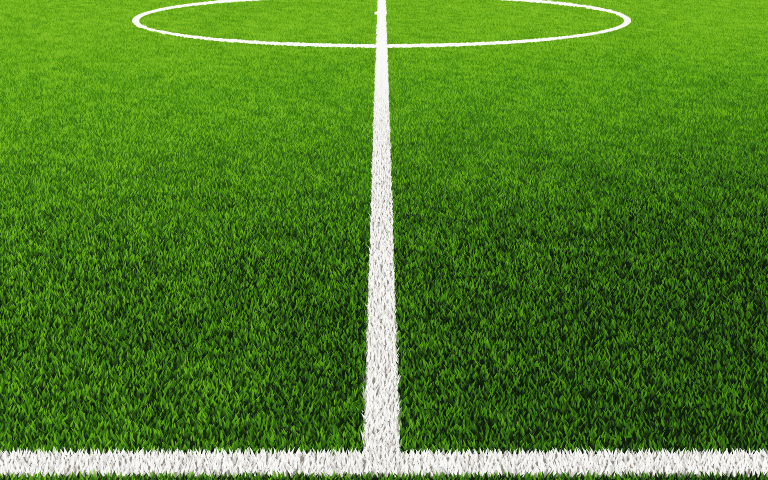
This texture is drawn by a WebGL 1 fragment shader. Its source:

```glsl
precision highp float;
// Sunlit turf in perspective with a centre line, touchline and distant circle.
uniform vec2 u_resolution;

const float LINE_X = 0.795;                      // centre line position
const vec2 LINE_WIDTH = vec2(0.0082, 0.0335);    // half width at top, growth downward
const vec2 TOUCHLINE = vec2(0.005, 0.054);       // lower and upper edge of blade roots
const vec2 CIRCLE_CENTRE = vec2(0.795, 0.957);
const vec2 CIRCLE_OUTER = vec2(0.520, 0.0562);
const vec2 CIRCLE_INNER = vec2(0.505, 0.0487);
const float SCALE_FAR = 0.010;                   // turf scale at the top
const float SCALE_GROWTH = 0.025;                // added turf scale at the bottom
const float ROW_STEP = 0.09;
const float BLADE_SPACING = 0.27;
const float BLADE_LENGTH = 0.45;
const float BLADE_HALF_WIDTH = 0.075;
const float LIGHT_FAR = 1.04;
const float LIGHT_NEAR = 0.37;
const float LIGHT_TILT = 0.15;                   // extra light toward the left
const vec3 SHADOW = vec3(0.06, 0.11, 0.045);
const vec3 DARK = vec3(0.17, 0.33, 0.08);
const vec3 MID = vec3(0.25, 0.50, 0.08);
const vec3 BRIGHT = vec3(0.44, 0.70, 0.10);
const vec3 GLINT = vec3(0.60, 0.81, 0.22);
const vec3 PAINT_SHADE = vec3(0.57, 0.55, 0.51);
const vec3 PAINT = vec3(0.98, 0.98, 0.97);

float hash(vec2 p) {
  vec3 q = fract(vec3(p.xyx) * 0.1031);
  q += dot(q, q.yzx + 33.33);
  return fract((q.x + q.y) * q.z);
}

float noise(vec2 p) {
  vec2 i = floor(p), f = fract(p);
  f = f * f * (3.0 - 2.0 * f);
  return mix(mix(hash(i), hash(i + vec2(1.0, 0.0)), f.x),
             mix(hash(i + vec2(0.0, 1.0)), hash(i + 1.0), f.x), f.y);
}

float fill(float dist, float px) {
  return clamp(0.5 - dist / px, 0.0, 1.0);
}

float ellipse(vec2 p, vec2 r) {
  float k = length(p / r);
  return k * (k - 1.0) / max(length(p / (r * r)), 0.001);
}

// Straight painted lines, evaluated at ground points.
float straightLines(vec2 p, float px) {
  float halfWidth = LINE_WIDTH.x + LINE_WIDTH.y * (1.0 - p.y);
  float centre = max(abs(p.x - LINE_X) - halfWidth, TOUCHLINE.x - p.y);
  float touch = max(TOUCHLINE.x - p.y, p.y - TOUCHLINE.y);
  return fill(min(centre, touch), px);
}

// Thin circle and the centre spot.
float farMarks(vec2 p, float px) {
  vec2 q = p - CIRCLE_CENTRE;
  float ring = max(ellipse(q, CIRCLE_OUTER), -ellipse(q, CIRCLE_INNER));
  float spot = ellipse(p - vec2(LINE_X - 0.002, 0.973), vec2(0.014, 0.004));
  return fill(min(ring, spot), px);
}

vec3 grassRamp(float tone) {
  vec3 c = mix(SHADOW, DARK, clamp(tone * 3.0, 0.0, 1.0));
  c = mix(c, MID, clamp(tone * 3.0 - 1.0, 0.0, 1.0));
  c = mix(c, BRIGHT, clamp(tone * 3.0 - 2.0, 0.0, 1.0));
  return mix(c, GLINT, clamp(tone * 3.0 - 3.0, 0.0, 1.0));
}

void main() {
  float px = 1.0 / u_resolution.y;
  vec2 p = gl_FragCoord.xy * px;
  float depth = 1.0 - p.y;
  float scale = SCALE_FAR + SCALE_GROWTH * depth;

  // Broad light: bright far away, darker nearby and toward the right.
  float light = mix(LIGHT_FAR, LIGHT_NEAR, smoothstep(-0.1, 0.68, depth));
  light += LIGHT_TILT * (0.8 - p.x) * smoothstep(0.0, 0.4, depth);
  light += 0.06 * (noise(p * vec2(9.0, 16.0)) - 0.5);
  light += 0.18 * (noise(vec2(p.x * 0.6, p.y) / scale) - 0.5);
  float contrast = mix(0.36, 1.05, smoothstep(0.0, 0.6, depth));

  float ground = straightLines(p, px);
  vec3 col = mix(grassRamp(light - 0.35 * contrast), PAINT_SHADE, ground);

  // Blades, painted from the farther rows to the nearer rows.
  float firstRow = floor(log(scale) / (SCALE_GROWTH * ROW_STEP));
  for (int i = 0; i < 7; i++) {
    float row = firstRow + float(i);
    float size = exp(row * SCALE_GROWTH * ROW_STEP);
    float rowY = 1.0 - (size - SCALE_FAR) / SCALE_GROWTH;
    float spacing = size * BLADE_SPACING;
    float column = floor((p.x - LINE_X) / spacing);
    for (int j = -1; j <= 1; j++) {
      vec2 id = vec2(column + float(j), row) + vec2(317.0, 4211.0);
      float r1 = hash(id), r2 = hash(id + 71.3), r3 = hash(id + 139.7);
      vec2 root = vec2(LINE_X + (column + float(j) + 0.15 + 0.7 * r1) * spacing,
                       rowY + (r2 - 0.5) * size * ROW_STEP);
      float t = (p.y - root.y) / (size * BLADE_LENGTH * (0.65 + 0.5 * r3));
      float lean = (fract(r1 * 7.0 + r2 * 3.0) - 0.5) * 0.5 * size;
      float offset = abs(p.x - root.x - lean * t * (0.4 + 0.6 * t));
      float cover = fill(offset - BLADE_HALF_WIDTH * size * (1.0 - t * t), px);
      cover *= step(0.0, t) * step(t, 1.0);

      float tone = light + contrast * (r2 - 0.5) + 0.4 * contrast * (t - 0.5);
      float chalk = clamp(0.35 + 0.5 * t + 0.6 * r3, 0.0, 1.0);
      vec3 blade = mix(grassRamp(tone), mix(PAINT_SHADE, PAINT, chalk),
                       straightLines(root, px));
      col = mix(col, blade, cover);
    }
  }

  // Distant paint stays crisp with slightly worn edges.
  vec2 worn = p + (noise(p * 260.0) - 0.5) * vec2(0.003, 0.002);
  float far = 1.0 - smoothstep(0.08, 0.4, depth);
  float paint = max(farMarks(worn, px), straightLines(worn, px) * far);
  col = mix(col, PAINT, paint);
  gl_FragColor = vec4(col, 1.0);
}
```
